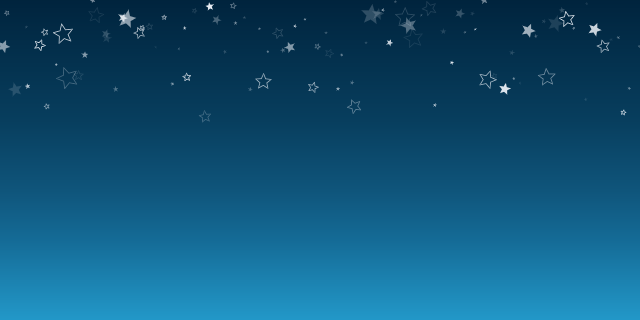
Reproduce this background procedurally as a Shadertoy shader.

```glsl
// Night-blue gradient sky with filled and outlined stars scattered along the top.

const int STAR_COUNT = 96;
const float STAR_BAND = 0.40;       // depth of the starry strip, in canvas heights
const float STROKE_HALF = 0.0012;   // half width of an outlined star's line
const vec3 STAR_COLOR = vec3(0.97, 0.98, 1.0);

// Four pseudo-random values in 0..1 from one seed
vec4 hash4(float seed) {
    vec4 p = fract(seed * vec4(0.1031, 0.1030, 0.0973, 0.1099));
    p += dot(p, p.wzxy + 33.33);
    return fract((p.xxyz + p.yzzw) * p.zywx);
}

mat2 rotation(float angle) {
    float c = cos(angle), s = sin(angle);
    return mat2(c, -s, s, c);
}

// Signed distance to a five-pointed star
float starDistance(vec2 p, float radius, float innerRatio) {
    const vec2 foldA = vec2(0.80902, -0.58779);
    const vec2 foldB = vec2(-0.80902, -0.58779);
    p.x = abs(p.x);
    p -= 2.0 * max(dot(foldA, p), 0.0) * foldA;
    p -= 2.0 * max(dot(foldB, p), 0.0) * foldB;
    p.x = abs(p.x);
    p.y -= radius;
    vec2 edge = innerRatio * vec2(-foldA.y, foldA.x) - vec2(0.0, 1.0);
    float along = clamp(dot(p, edge) / dot(edge, edge), 0.0, radius);
    return length(p - edge * along) * sign(p.y * edge.x - p.x * edge.y);
}

float coverage(float dist, float pixel) {
    return clamp(0.5 - dist / pixel, 0.0, 1.0);
}

// Blend towards the next gradient stop between two depths
vec3 addStop(vec3 color, vec3 next, float from, float to, float depth) {
    return mix(color, next, clamp((depth - from) / (to - from), 0.0, 1.0));
}

vec3 skyColor(float depth) {
    vec3 color = vec3(0.0, 0.14, 0.24);
    color = addStop(color, vec3(0.03, 0.245, 0.37), 0.0, 0.38, depth);
    color = addStop(color, vec3(0.06, 0.335, 0.485), 0.38, 0.60, depth);
    color = addStop(color, vec3(0.08, 0.42, 0.59), 0.60, 0.75, depth);
    return addStop(color, vec3(0.135, 0.595, 0.785), 0.75, 1.0, depth);
}

// Scattered stars, thinning out with depth below the top edge
vec3 addStars(vec3 color, vec2 pos, float aspect, float pixel) {
    for (int i = 0; i < STAR_COUNT; i++) {
        vec4 place = hash4(float(i) + 17.0);
        vec4 style = hash4(float(i) + 241.0);

        float x = aspect * (float(i) + place.x) / float(STAR_COUNT);
        float depth = STAR_BAND * (1.0 - sqrt(1.0 - place.y));
        float radius = mix(0.004, 0.036, pow(place.z, 2.5));
        float opacity = mix(0.10, 0.95, style.x * style.x);

        vec2 local = rotation((style.y - 0.5) * 0.9) * (pos - vec2(x, 1.0 - depth));
        float dist = starDistance(local, radius, 0.46);
        bool outlined = radius > 0.007 && style.z < 0.5;
        if (outlined) dist = abs(dist) - STROKE_HALF;
        color = mix(color, STAR_COLOR, opacity * coverage(dist, pixel));
    }
    return color;
}

void mainImage(out vec4 fragColor, in vec2 fragCoord) {
    float pixel = 1.0 / iResolution.y;
    vec2 pos = fragCoord * pixel;
    float depth = 1.0 - pos.y;

    vec3 color = skyColor(depth);
    if (depth < STAR_BAND + 0.05) {
        color = addStars(color, pos, iResolution.x * pixel, pixel);
    }
    fragColor = vec4(color, 1.0);
}
```
